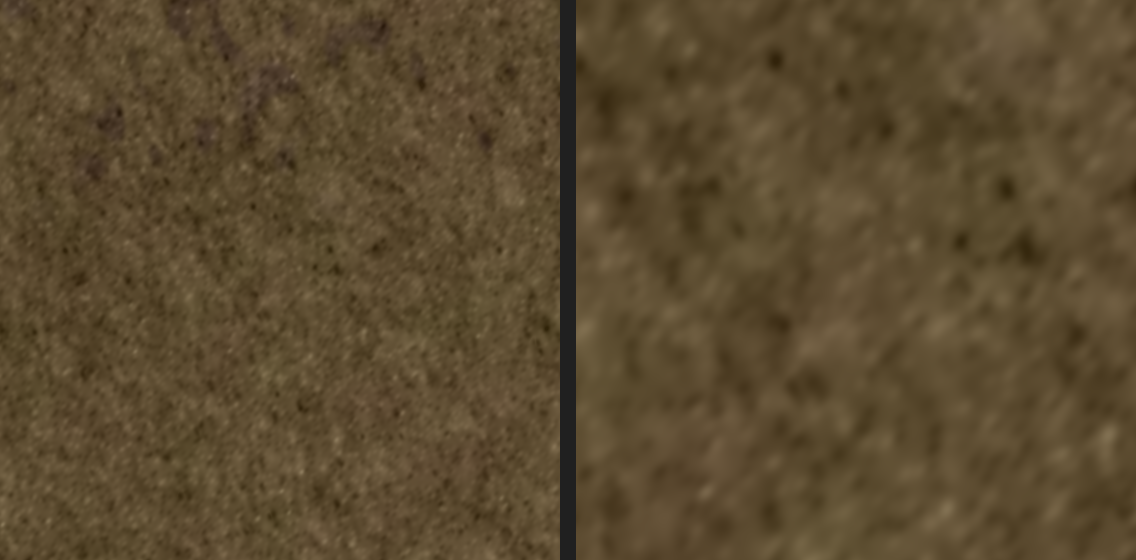
Left, the full canvas; right, a detail of the centre.
Reproduce this texture procedurally as a Shadertoy shader.

```glsl
// Worn brown felt: soft mottled fibres with dark pits, pale specks and dusky stains.

const vec3 FELT_COLOR  = vec3(0.356, 0.290, 0.184);
const vec3 TONE_TINT   = vec3(1.0, 0.95, 0.88);   // colour change per unit of tone
const vec3 STAIN_SHIFT = vec3(-0.048, -0.050, -0.010);
const vec3 SPECK_SHIFT = vec3(0.13, 0.13, 0.12);
const vec3 HUE_SHIFT   = vec3(0.003, -0.001, 0.003);

const float PATCH_SCALE  = 6.0,   PATCH_TONE  = 0.007;
const float BLOTCH_SCALE = 26.0,  BLOTCH_TONE = 0.013;
const float GRAIN_SCALE  = 62.0,  GRAIN_TONE  = 0.021;
const float FIBRE_SCALE  = 118.0, FIBRE_TONE  = 0.021;
const float PIT_SCALE    = 60.0,  PIT_DENSITY = 0.15, PIT_TONE = 0.125;
const float SPECK_SCALE  = 75.0,  SPECK_DENSITY = 0.025;
const float GRAIN_LEAN = 0.35;    // radians, top tilts left
const float FIBRE_LEAN = -0.70;   // radians, top tilts right
const float STRETCH = 1.5;        // length of a grain over its width

vec3 hash3(vec2 p) {
    vec3 q = fract(p.xyx * vec3(0.1031, 0.1030, 0.0973));
    q += dot(q, q.yxz + 33.33);
    return fract((q.xxy + q.yzz) * q.zyx);
}

// Rotates so that the long axis of a grain leans, then squeezes along it.
vec2 leaning(vec2 p, float angle) {
    float c = cos(angle), s = sin(angle);
    return vec2(c * p.x + s * p.y, (c * p.y - s * p.x) / STRETCH);
}

// Cellular noise of soft light and dark spots, about unit variance.
float mottle(vec2 p, float seed) {
    vec2 cell = floor(p);
    float sum = 0.0;
    for (int y = -1; y <= 1; y++)
    for (int x = -1; x <= 1; x++) {
        vec2 id = cell + vec2(x, y);
        vec3 h = hash3(id + seed);
        vec2 d = p - id - h.xy;
        sum += (2.0 * h.z - 1.0) * exp(-4.0 * dot(d, d));
    }
    return 2.75 * sum;
}

// Sparse soft dots of varied size and strength, from 0 to 1.
float dots(vec2 p, float density, float seed) {
    vec2 cell = floor(p);
    float cover = 0.0;
    for (int y = -1; y <= 1; y++)
    for (int x = -1; x <= 1; x++) {
        vec2 id = cell + vec2(x, y);
        vec3 h = hash3(id + seed);
        vec3 look = hash3(id + seed + 71.0);
        vec2 d = p - id - h.xy;
        float spot = exp(-mix(5.0, 14.0, look.x) * dot(d, d));
        cover = max(cover, step(h.z, density) * mix(0.35, 1.0, look.y) * spot);
    }
    return cover;
}

void mainImage(out vec4 fragColor, in vec2 fragCoord) {
    vec2 uv = fragCoord / iResolution.y;
    vec2 grainUv = leaning(uv, GRAIN_LEAN) + 3.0;
    vec2 fibreUv = leaning(uv, FIBRE_LEAN) + 3.0;

    // Layered tone, from wide patches to fine fibres
    float patches = mottle((uv + 3.0) * PATCH_SCALE, 11.0);
    float blotch = mottle(grainUv * BLOTCH_SCALE, 23.0);
    float tone = PATCH_TONE * patches + BLOTCH_TONE * blotch
               + GRAIN_TONE * mottle(grainUv * GRAIN_SCALE, 37.0)
               + FIBRE_TONE * mottle(fibreUv * FIBRE_SCALE, 53.0);

    // Slightly paler towards the lower right
    tone += 0.010 * (uv.x - uv.y);

    // Dark pits, gathered where the felt is already darker
    float pits = dots(grainUv * PIT_SCALE, PIT_DENSITY, 67.0);
    tone -= PIT_TONE * pits * smoothstep(1.6, -0.8, blotch);
    tone = max(tone + 0.006, -0.16);

    vec3 color = FELT_COLOR + TONE_TINT * tone;
    color += HUE_SHIFT * mottle((uv + 3.0) * 11.0, 83.0);

    // Dusky stains in the upper part, small and broken up
    float height = smoothstep(0.55, 0.75, uv.y);
    float stain = smoothstep(0.7, 2.4, mottle((uv + 3.0) * 13.0, 97.0) - 0.7 * blotch);
    color += STAIN_SHIFT * stain * height;

    // Pale specks
    color += SPECK_SHIFT * dots(fibreUv * SPECK_SCALE, SPECK_DENSITY, 113.0);

    fragColor = vec4(clamp(color, 0.0, 1.0), 1.0);
}
```
